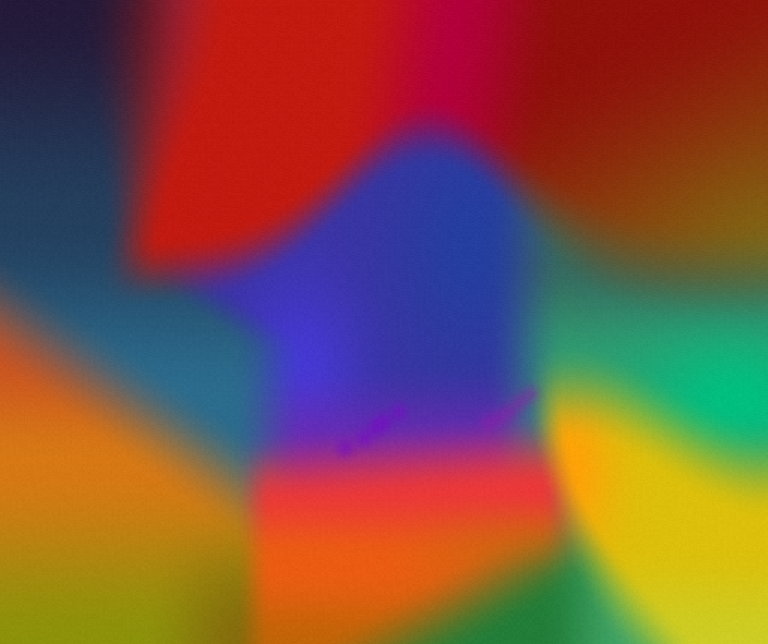
Give the GLSL for this background, as a Shadertoy shader.

```glsl
// Soft abstract colour field: a blue dome among red, orange, green and yellow glows.

// Smooth ramp from a to b, in either direction
float ramp(float a, float b, float x) {
    float t = clamp((x - a) / (b - a), 0.0, 1.0);
    return t * t * (3.0 - 2.0 * t);
}

// Elliptical Gaussian glow
float glow(vec2 p, vec2 centre, vec2 radius) {
    vec2 d = (p - centre) / radius;
    return exp(-dot(d, d));
}

float hash(vec2 p) {
    return fract(sin(dot(p, vec2(127.1, 311.7))) * 43758.5453);
}

// Uneven chain of small glows between two ends
float streak(vec2 p, vec2 from, vec2 to, float seed) {
    float sum = 0.0;
    for (int i = 0; i < 5; i++) {
        float k = float(i);
        vec2 jitter = vec2(hash(vec2(k, seed)), hash(vec2(seed, k))) - 0.5;
        vec2 centre = mix(from, to, k / 4.0) + 0.012 * jitter;
        sum += 0.55 * glow(p, centre, vec2(0.011, 0.014));
    }
    return min(sum, 0.65);
}

vec3 duskColour(vec2 p) {
    vec3 c = mix(vec3(0.14, 0.10, 0.22), vec3(0.14, 0.25, 0.37), ramp(1.0, 0.64, p.y));
    return mix(c, vec3(0.17, 0.42, 0.55), ramp(0.66, 0.38, p.y));
}

vec3 blueColour(vec2 p) {
    vec3 c = vec3(0.23, 0.20, 0.63);
    c = mix(c, vec3(0.13, 0.25, 0.62), 0.9 * glow(p, vec2(0.62, 0.62), vec2(0.11, 0.20)));
    c = mix(c, vec3(0.27, 0.22, 0.83), glow(p, vec2(0.39, 0.42), vec2(0.08, 0.15)));
    return mix(c, vec3(0.44, 0.16, 0.70), ramp(0.44, 0.28, p.y));
}

vec3 greenColour(vec2 p) {
    vec3 c = mix(vec3(0.21, 0.41, 0.37), vec3(0.19, 0.60, 0.44), ramp(0.60, 0.44, p.y));
    return mix(c, vec3(0.0, 0.75, 0.50), glow(p, vec2(0.96, 0.38), vec2(0.13, 0.10)));
}

vec3 redColour(vec2 p) {
    float across = p.x - 0.12 * (p.y - 0.82);
    float down = 0.6 * (p.x - 0.6) + 1.0 - p.y;
    vec3 brown = mix(vec3(0.56, 0.06, 0.04), vec3(0.53, 0.29, 0.05), ramp(0.17, 0.58, down));
    brown = mix(brown, vec3(0.50, 0.40, 0.08), glow(p, vec2(1.02, 0.59), vec2(0.14, 0.13)));
    vec3 c = mix(vec3(0.76, 0.10, 0.06), vec3(0.70, 0.0, 0.23), ramp(0.44, 0.58, across));
    return mix(c, brown, ramp(0.57, 0.72, across));
}

vec3 orangeColour(vec2 p) {
    vec3 c = mix(vec3(0.79, 0.32, 0.13), vec3(0.84, 0.47, 0.08), ramp(0.46, 0.28, p.y));
    c = mix(c, vec3(0.55, 0.57, 0.04), ramp(0.28, 0.0, p.y));
    return mix(c, vec3(0.52, 0.42, 0.05), ramp(0.18, 0.32, p.x) * ramp(0.22, 0.0, p.y));
}

vec3 emberColour(vec2 p) {
    vec3 c = mix(vec3(0.92, 0.22, 0.22), vec3(0.92, 0.36, 0.07), ramp(0.24, 0.13, p.y));
    c = mix(c, vec3(0.76, 0.39, 0.03), ramp(0.12, 0.0, p.y));
    return mix(c, vec3(0.74, 0.42, 0.06), 0.7 * ramp(0.48, 0.72, p.x) * ramp(0.24, 0.14, p.y));
}

vec3 yellowColour(vec2 p) {
    vec3 c = mix(vec3(0.86, 0.75, 0.04), vec3(0.80, 0.80, 0.14), ramp(0.16, 0.0, p.y));
    return mix(c, vec3(1.0, 0.63, 0.03), glow(p, vec2(0.74, 0.27), vec2(0.06, 0.13)));
}

void mainImage(out vec4 fragColor, in vec2 fragCoord) {
    vec2 p = fragCoord / iResolution.xy;

    // Dusk on the left, blue in the middle, green on the right
    float blueLeft = 0.35 - 0.12 * ramp(0.45, 0.59, p.y);
    vec3 colour = mix(duskColour(p), blueColour(p), ramp(-0.05, 0.05, p.x - blueLeft));
    colour = mix(colour, greenColour(p), ramp(0.63, 0.74, p.x));

    // Red sky above the dome
    float dome = 0.575 + 0.22 * glow(vec2(p.x, 0.0), vec2(0.56, 0.0), vec2(0.167, 1.0));
    float domeSoft = mix(0.055, 0.085, ramp(0.6, 0.8, p.x));
    float lobeLeft = 0.172 + 0.09 * (p.y - 0.62);
    float lobeSoft = mix(0.04, 0.10, ramp(0.62, 1.0, p.y));
    float red = ramp(-domeSoft, domeSoft, p.y - dome)
              * ramp(-lobeSoft, lobeSoft, p.x - lobeLeft);
    colour = mix(colour, redColour(p), red);

    // Orange slope at lower left
    colour = mix(colour, orangeColour(p), ramp(0.09, -0.10, p.y - 0.52 + 0.86 * p.x));

    // Embers under the dome, then the green floor
    float emberTop = 0.275 + 0.08 * (p.x - 0.37);
    float ember = ramp(0.06, -0.06, p.y - emberTop)
                * ramp(0.305, 0.355, p.x) * ramp(0.80, 0.70, p.x);
    colour = mix(colour, emberColour(p), ember);
    vec3 floorGreen = mix(vec3(0.13, 0.49, 0.22), vec3(0.25, 0.64, 0.40), ramp(0.70, 0.82, p.x));
    float floorMask = ramp(0.08, -0.08, p.y - 0.7 * (p.x - 0.52)) * ramp(0.23, 0.10, p.y);
    colour = mix(colour, floorGreen, floorMask);

    // Yellow sweep at lower right
    float sweepLeft = 0.71 + 0.9 * (0.4 - p.y) * (0.4 - p.y);
    float sweepTop = 0.39 - 0.12 * ramp(0.75, 1.0, p.x);
    float sweepSoft = mix(0.055, 0.025, ramp(0.0, 0.25, p.y));
    float sweep = ramp(-sweepSoft, sweepSoft, p.x - sweepLeft)
                * ramp(0.08, -0.08, p.y - sweepTop);
    colour = mix(colour, yellowColour(p), sweep);

    // Violet flecks and fine grain
    colour = mix(colour, vec3(0.46, 0.05, 0.76), streak(p, vec2(0.455, 0.308), vec2(0.52, 0.362), 3.0));
    colour = mix(colour, vec3(0.58, 0.10, 0.66), 0.7 * streak(p, vec2(0.638, 0.343), vec2(0.695, 0.388), 7.0));
    colour += 0.02 * (hash(floor(p * vec2(512.0, 430.0))) - 0.5);

    fragColor = vec4(clamp(colour, 0.0, 1.0), 1.0);
}
```
